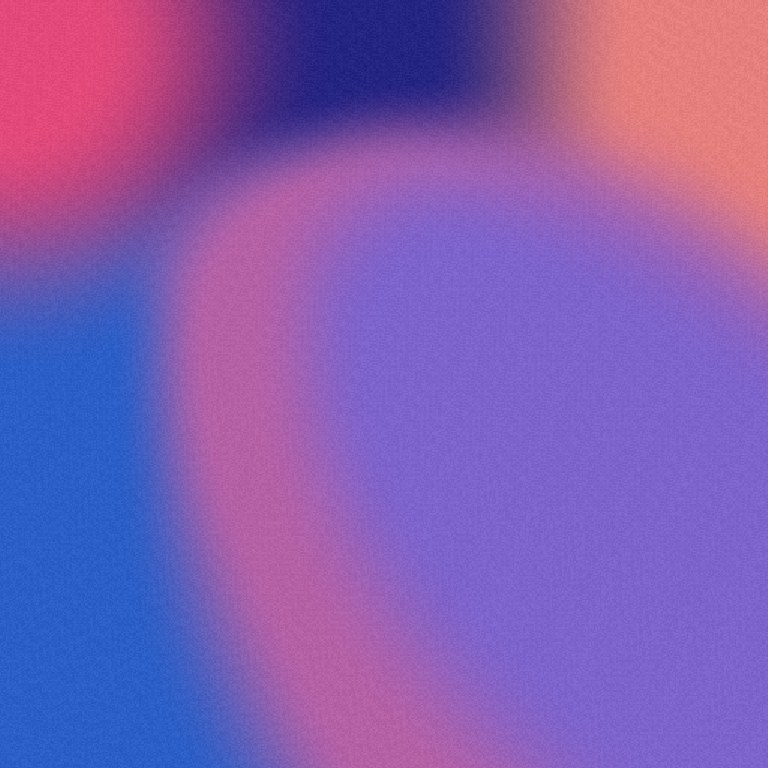
A Shadertoy shader for this background:

```glsl
#define BLUE   vec3(0.17, 0.37, 0.78)
#define NAVY   vec3(0.14, 0.14, 0.51)
#define ROSE   vec3(0.89, 0.29, 0.48)
#define CORAL  vec3(0.90, 0.50, 0.49)
#define PINK   vec3(0.71, 0.38, 0.65)
#define VIOLET vec3(0.49, 0.39, 0.80)
#define EDGE_SOFTNESS 0.065
#define GRAIN_CELLS 512.0
#define GRAIN_AMOUNT 0.05

float hash(vec2 p) {
    return fract(sin(dot(p, vec2(127.1, 311.7))) * 43758.5453);
}

float smoothMin(float a, float b, float k) {
    float h = max(k - abs(a - b), 0.0) / k;
    return min(a, b) - 0.25 * h * h * k;
}

// Positive inside a dome bounded by a parabola on the left and one on top.
float domeField(vec2 p, float left, float leftBend, float top, float topBend, float rounding) {
    vec2 q = p - 0.56;
    float fromLeft = p.x - left - leftBend * q.y * q.y;
    float fromTop = top - topBend * q.x * q.x - p.y;
    return smoothMin(fromLeft, fromTop, rounding);
}

void mainImage(out vec4 fragColor, in vec2 fragCoord) {
    vec2 uv = fragCoord / iResolution.xy;

    // Backdrop: blue rising into navy, with coral and rose corners
    vec3 color = mix(BLUE, NAVY, smoothstep(0.64, 0.87, uv.y));
    color = mix(color, CORAL, smoothstep(0.55, 0.83, uv.x));
    float roseDistance = length(uv - vec2(0.0, 0.95));
    color = mix(color, ROSE, 1.0 - smoothstep(0.12, 0.44, roseDistance));

    // Edges blur more toward the bottom and the right
    float blur = EDGE_SOFTNESS
        + 0.05 * (1.0 - smoothstep(0.0, 0.5, uv.y))
        + 0.06 * smoothstep(0.5, 1.0, uv.x);

    // Pink dome with a violet dome nested inside it
    float pinkField = domeField(uv, 0.21, 0.47, 0.835, 1.0, 0.10);
    color = mix(color, PINK, smoothstep(-blur, blur, pinkField));

    float violetField = domeField(uv, 0.40, 0.88, 0.765, 0.85, 0.15);
    float violetBlur = blur + 0.015;
    color = mix(color, VIOLET, smoothstep(-violetBlur, violetBlur, violetField));

    // Fine film grain
    color += GRAIN_AMOUNT * (hash(floor(uv * GRAIN_CELLS)) - 0.5);

    fragColor = vec4(clamp(color, 0.0, 1.0), 1.0);
}
```
